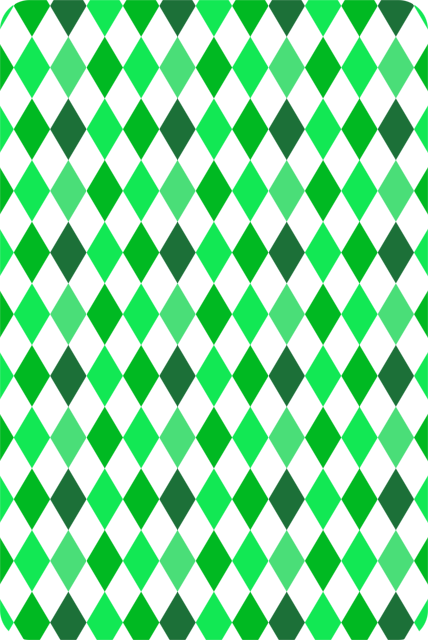
Reproduce this pattern procedurally as a WebGL 1 fragment shader.

```glsl
precision highp float;
// Harlequin card: flat green diamonds touching tip to tip on white.
// A rectangular grid gives each cell one diamond; the colours cycle every
// three columns and alternate every two rows, inside a rounded outline.

uniform vec2 u_resolution;

const vec3 WHITE  = vec3(1.0);
const vec3 LEAF   = vec3(0.0, 0.725, 0.133);
const vec3 BRIGHT = vec3(0.07, 0.91, 0.33);
const vec3 FOREST = vec3(0.11, 0.44, 0.22);
const vec3 MINT   = vec3(0.29, 0.87, 0.47);

// Lengths are fractions of the canvas height.
const vec2 CELL = vec2(0.05686, 0.09635);
const vec2 FIRST_CENTRE = vec2(0.1068, 0.0273);
const float CORNER_RADIUS = 0.047;

// Signed distance to the sides of a diamond centred at the origin.
float diamondDistance(vec2 p, vec2 halfSize) {
  vec2 slope = 1.0 / halfSize;
  return (dot(abs(p), slope) - 1.0) / length(slope);
}

// Signed distance to a rounded box centred at the origin.
float roundedBoxDistance(vec2 p, vec2 halfSize, float radius) {
  vec2 q = abs(p) - halfSize + radius;
  return length(max(q, 0.0)) + min(max(q.x, q.y), 0.0) - radius;
}

// Coverage of a shape, softened across its edge.
float coverage(float dist, float softness) {
  return 1.0 - smoothstep(-softness, softness, dist);
}

// Three-colour cycle across, with two alternating kinds of row.
vec3 diamondColour(vec2 cell) {
  float column = floor(mod(cell.x + 0.5, 3.0));
  float lightRow = floor(mod(cell.y + 0.5, 2.0));
  vec3 accent = mix(FOREST, MINT, lightRow);
  vec3 after  = mix(BRIGHT, LEAF, lightRow);
  vec3 before = mix(LEAF, BRIGHT, lightRow);
  return column < 0.5 ? accent : (column < 1.5 ? after : before);
}

void main() {
  vec2 p = gl_FragCoord.xy / u_resolution.y;
  vec2 canvas = u_resolution / u_resolution.y;
  float softness = 0.8 / u_resolution.y;

  // Cell index and position within the cell
  vec2 grid = (p - FIRST_CENTRE) / CELL;
  vec2 cell = floor(grid + 0.5);
  vec2 local = (grid - cell) * CELL;

  // Diamond fill, clipped by the rounded outline
  float fill = coverage(diamondDistance(local, 0.5 * CELL), softness);
  float card = roundedBoxDistance(p - 0.5 * canvas, 0.5 * canvas, CORNER_RADIUS);
  fill *= coverage(card, softness);

  gl_FragColor = vec4(mix(WHITE, diamondColour(cell), fill), 1.0);
}
```
